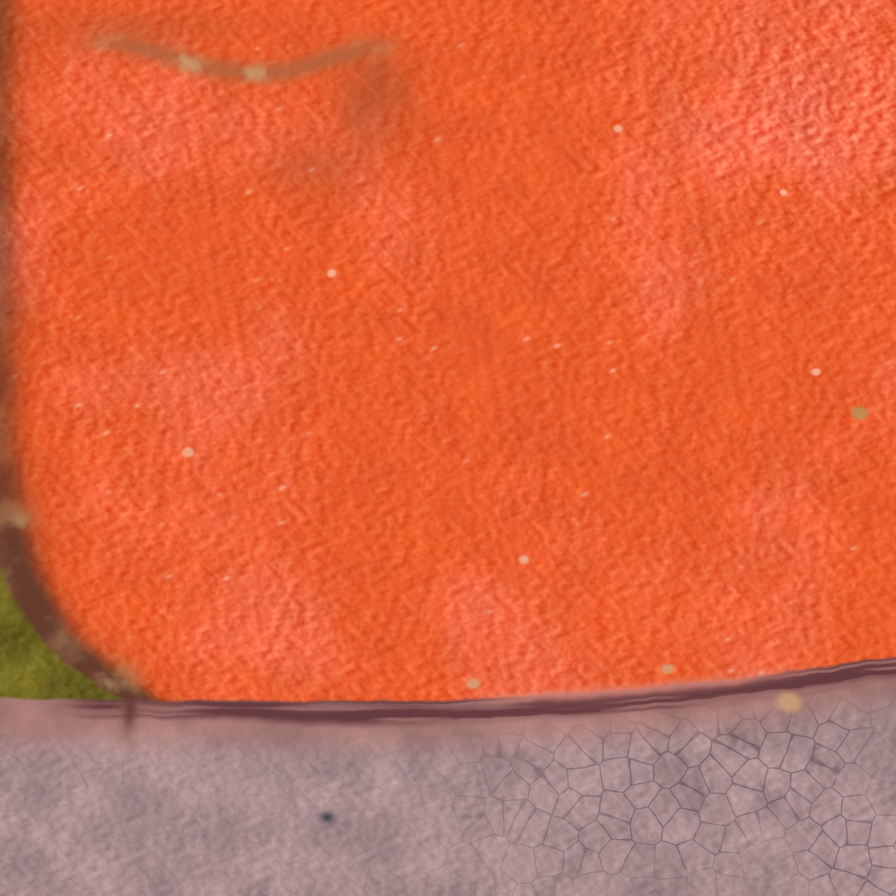
Reproduce this texture procedurally as a Shadertoy shader.

```glsl
// Weathered orange paint panel with a dark lower rim above cracked mauve ground.

const vec3 ORANGE = vec3(0.915, 0.362, 0.175);
const vec3 CORAL = vec3(0.96, 0.43, 0.31);
const vec3 GROUND = vec3(0.66, 0.55, 0.555);
const vec3 DUST = vec3(0.65, 0.46, 0.44);
const vec3 RIM = vec3(0.48, 0.27, 0.29);
const vec3 OUTLINE = vec3(0.38, 0.23, 0.18);
const vec3 GREEN = vec3(0.43, 0.39, 0.13);
const vec3 BEIGE = vec3(0.80, 0.62, 0.44);
const vec3 PALE = vec3(1.0, 0.74, 0.66);
const float RIM_WIDTH = 0.027;
const float GRAIN_SCALE = 125.0;
const float GRAIN_STRENGTH = 0.17;
const float FLECK_CELLS = 30.0;
const float CRACK_CELLS = 34.0;

// Chips of bare or pale paint: centre, radius, tint (0 pale, 1 beige)
const vec4 CHIPS[10] = vec4[10](
    vec4(0.370, 0.695, 0.007, 0.0), vec4(0.875, 0.785, 0.006, 0.0),
    vec4(0.910, 0.585, 0.007, 0.1), vec4(0.961, 0.540, 0.013, 1.4),
    vec4(0.585, 0.375, 0.008, 0.3), vec4(0.210, 0.494, 0.008, 0.3),
    vec4(0.690, 0.855, 0.007, 0.2), vec4(0.528, 0.237, 0.010, 0.8),
    vec4(0.745, 0.252, 0.010, 0.8), vec4(0.880, 0.217, 0.018, 0.9));

float hash(vec2 p) {
    return fract(sin(dot(p, vec2(127.1, 311.7))) * 43758.5453);
}

vec2 hash2(vec2 p) {
    return vec2(hash(p), hash(p + 37.7));
}

float noise(vec2 p) {
    vec2 i = floor(p), f = fract(p);
    f = f * f * (3.0 - 2.0 * f);
    return mix(mix(hash(i), hash(i + vec2(1, 0)), f.x),
               mix(hash(i + vec2(0, 1)), hash(i + vec2(1, 1)), f.x), f.y);
}

float fbm(vec2 p) {
    float sum = 0.0, amp = 0.5;
    for (int i = 0; i < 4; i++) {
        sum += amp * noise(p);
        p = mat2(1.6, 1.2, -1.2, 1.6) * p;
        amp *= 0.5;
    }
    return sum / 0.9375;
}

// Soft elliptical spot, 1 at its centre
float blob(vec2 p, vec2 centre, vec2 radius) {
    vec2 d = (p - centre) / radius;
    return exp(-dot(d, d));
}

float bottomEdge(float x) {
    float d = x - 0.4;
    return 0.217 + (d > 0.0 ? 0.14 : 0.03) * d * d;
}

float leftEdge(float y) {
    return 0.012 + 0.17 * exp(-(y - 0.22) / 0.09);
}

// Gap between the nearest two cell seeds: near 0 along cracks
float crackGap(vec2 p) {
    vec2 cell = floor(p);
    float near = 9.0, next = 9.0;
    for (int j = -1; j <= 1; j++)
        for (int i = -1; i <= 1; i++) {
            vec2 c = cell + vec2(i, j);
            float d = length(c + hash2(c) - p);
            next = min(next, max(near, d));
            near = min(near, d);
        }
    return next - near;
}

// Sparse slanted flecks, one candidate per cell
float flecks(vec2 uv) {
    vec2 p = uv * FLECK_CELLS, cell = floor(p);
    vec2 d = fract(p) - 0.3 - 0.4 * hash2(cell);
    d = vec2(0.9 * d.x + 0.4 * d.y, 0.9 * d.y - 0.4 * d.x);
    float chance = step(0.86, hash(cell + 9.3));
    return chance * hash(cell + 4.1) * exp(-dot(d * d, vec2(60.0, 220.0)));
}

void mainImage(out vec4 fragColor, in vec2 fragCoord) {
    vec2 uv = fragCoord / iResolution.xy;
    float broad = fbm(uv * 7.0);
    float mottle = fbm(uv * 28.0 + 13.0);
    vec2 p = uv + 0.007 * (vec2(mottle, fbm(uv * 28.0 + 51.0)) - 0.5);

    // Fine relief lit from the upper left
    vec2 g = mat2(0.85, -0.5, 0.9, 1.1) * uv * GRAIN_SCALE;
    float grain = noise(g) - noise(g + vec2(0.5, -0.6));
    grain += 0.5 * (noise(g * 1.9) - noise(g * 1.9 + vec2(0.5, -0.6)));
    float shine = blob(uv, vec2(0.93, 0.88), vec2(0.17, 0.15));

    // Orange paint
    float roughness = 0.4 + 0.8 * broad + 0.6 * shine;
    vec3 paint = mix(ORANGE, CORAL, 0.7 * smoothstep(0.45, 0.75, broad) + 0.4 * shine);
    paint *= 0.95 + 0.1 * mottle;
    paint += grain * GRAIN_STRENGTH * roughness * vec3(0.55, 0.8, 0.75);
    paint = mix(paint, PALE, 0.7 * flecks(uv));

    // Scuff along the top left, with brown stains below it
    float scuffY = 0.935 + 0.017 * cos((p.x - 0.11) * 18.0);
    float span = smoothstep(0.06, 0.16, p.x) * (1.0 - smoothstep(0.38, 0.47, p.x));
    float scuff = span * exp(-pow((p.y - scuffY) / 0.012, 2.0));
    float stain = blob(p, vec2(0.42, 0.89), vec2(0.04, 0.05))
                + 0.5 * blob(p, vec2(0.35, 0.81), vec2(0.06, 0.03))
                + 0.5 * blob(p, vec2(0.15, 0.97), vec2(0.12, 0.02));
    paint = mix(paint, vec3(0.61, 0.32, 0.20), min(0.85, stain * (0.2 + 0.8 * mottle)));
    paint = mix(paint, vec3(0.68, 0.39, 0.25), scuff * 0.8);
    paint = mix(paint, BEIGE, scuff * smoothstep(0.48, 0.68, mottle) * 0.8);

    // Ground: dust under the rim, grain and cracks
    float edge = bottomEdge(p.x);
    float depth = edge - p.y;
    vec3 ground = GROUND * (0.86 + 0.27 * mottle) + 0.07 * grain;
    float crack = 1.0 - smoothstep(0.0, 0.10, crackGap(p * CRACK_CELLS));
    float cracked = smoothstep(0.4, 0.75, uv.x) * smoothstep(0.3, 0.6, broad);
    ground *= 1.0 - crack * (0.04 + 0.2 * cracked);
    float dust = 1.0 - smoothstep(0.025, 0.075, depth);
    ground = mix(ground, DUST * (0.85 + 0.3 * mottle), 0.85 * dust);
    ground = mix(ground, vec3(0.29, 0.27, 0.31), blob(p, vec2(0.365, 0.087), vec2(0.008, 0.006)));

    // Left border: worn outline and the green corner
    float side = p.x - leftEdge(p.y);
    float low = 1.0 - smoothstep(0.36, 0.52, p.y);
    vec3 color = mix(paint, paint * vec3(0.68, 0.74, 0.8), exp(-max(side, 0.0) / 0.014) * 0.8);
    vec3 border = mix(OUTLINE, BEIGE * 0.75, 0.65 * smoothstep(0.4, 0.75, mottle));
    color = mix(color, border, (1.0 - smoothstep(-0.02, 0.006, side)) * mix(0.5, 0.95, low));
    vec3 leaf = GREEN * (0.75 + 0.5 * mottle) + 0.06 * grain;
    color = mix(color, leaf, (1.0 - smoothstep(-0.052, -0.04, side)) * low);
    float wear = blob(p, vec2(0.12, 0.245), vec2(0.035, 0.022))
               + blob(p, vec2(0.027, 0.405), vec2(0.016, 0.025));
    color = mix(color, BEIGE * 0.85, min(wear, 1.0) * smoothstep(0.35, 0.7, mottle));

    // Ground and the streaked rim between it and the paint
    color = mix(color, ground, smoothstep(-0.002, 0.003, depth));
    float width = RIM_WIDTH * mix(0.75, 1.0, smoothstep(0.1, 0.45, p.x));
    float rim = smoothstep(-0.003, 0.003, depth) * (1.0 - smoothstep(width - 0.009, width + 0.004, depth));
    float streak = noise(vec2(p.x * 11.0, depth * 260.0));
    vec3 rimColor = mix(RIM * 0.8, DUST, 0.75 * smoothstep(0.35, 0.9, streak));
    color = mix(color, rimColor, rim * smoothstep(0.05, 0.12, p.x) * 0.92);
    float lip = exp(-pow((depth - 0.001) / 0.006, 2.0));
    lip *= smoothstep(0.5, 0.6, p.x) * (1.0 - smoothstep(0.8, 0.95, p.x));
    color = mix(color, vec3(0.83, 0.53, 0.48), 0.75 * lip);
    color = mix(color, OUTLINE, 0.8 * blob(p, vec2(0.145, 0.205), vec2(0.008, 0.02)));

    // Chips on top
    for (int i = 0; i < CHIPS.length(); i++) {
        vec4 chip = CHIPS[i];
        float mask = 1.0 - smoothstep(0.4, 1.1, length((p - chip.xy) * vec2(1.0, 1.3)) / chip.z);
        color = mix(color, mix(PALE, BEIGE, chip.w), 0.8 * mask);
    }
    fragColor = vec4(clamp(color, 0.0, 1.0), 1.0);
}
```
